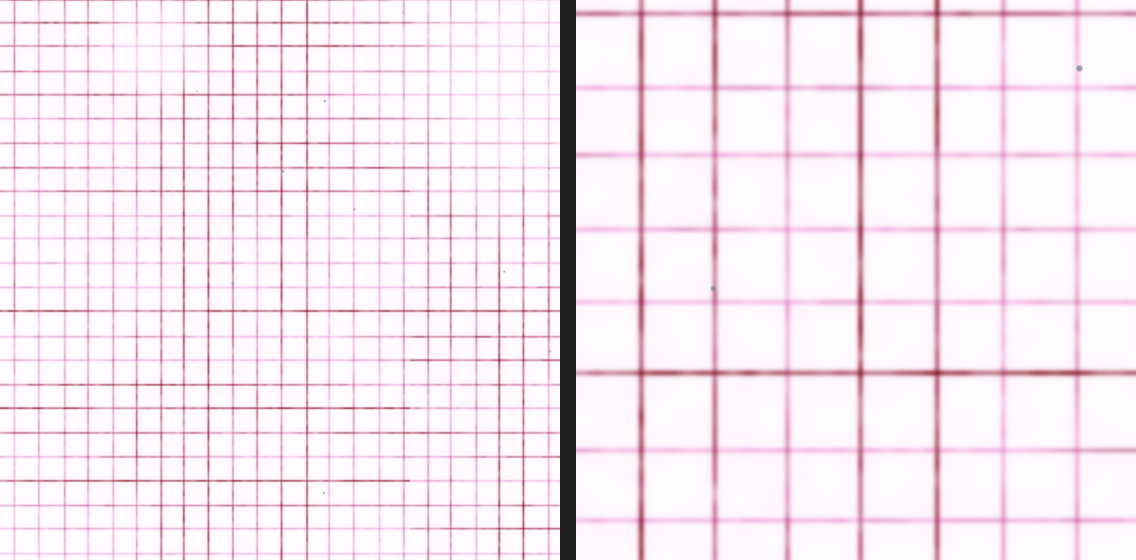
Left, the full canvas; right, a detail of the centre.
Write a Shadertoy shader that draws this pattern.

```glsl
#define COLUMNS 23.11
#define ROWS 23.24
#define COLUMN_PHASE 0.63
#define ROW_PHASE 0.30
#define LINE_SIGMA 0.0014
#define SEAM_X 0.733
#define JITTER 0.05
#define SPECK_GRID 15.0
#define PAPER vec3(1.0, 0.992, 1.0)
#define PINK_INK vec3(0.94, 0.66, 0.87)
#define BROWN_INK vec3(0.68, 0.36, 0.41)
#define SPECK_INK vec3(0.50, 0.54, 0.62)

float hash(vec2 p) {
    return fract(sin(dot(p, vec2(127.1, 311.7))) * 43758.5453);
}

float noise(vec2 p) {
    vec2 cell = floor(p), f = fract(p);
    f = f * f * (3.0 - 2.0 * f);
    float low = mix(hash(cell), hash(cell + vec2(1, 0)), f.x);
    float high = mix(hash(cell + vec2(0, 1)), hash(cell + vec2(1, 1)), f.x);
    return mix(low, high, f.y);
}

// Transmitted colour of one family of worn parallel lines
vec3 ruledLines(float across, float along, float count, float phase,
                float seed, float segment, float fade, float pixel) {
    float id = round(across * count - phase);
    float offset = (hash(vec2(id, seed)) - 0.5) * 2.0 * JITTER;
    float dist = abs(across * count - phase - id - offset) / count;

    // Tone drifts slowly along each line; grain breaks up the ink
    float tone = 0.6 * hash(vec2(id + 31.0 * segment, seed + 5.0))
               + 0.4 * noise(vec2(along * 4.0, id * 7.0 + seed));
    tone = smoothstep(0.22, 0.88, tone) * (1.0 - 0.85 * fade);
    float grain = noise(vec2(along * 110.0, id * 13.0 + seed));
    float blotch = noise(vec2(along * 35.0, id * 17.0 + seed));
    float strength = mix(0.62, 1.0, tone) * mix(0.65, 1.1, grain);
    strength *= 1.0 - 0.35 * fade;

    float sigma = max(LINE_SIGMA, 0.6 * pixel);
    float core = exp(-0.5 * dist * dist / (sigma * sigma)) * LINE_SIGMA / sigma;
    float halo = 0.10 * exp(-dist / 0.0045);
    float brown = clamp(tone + 0.5 * (blotch - 0.5), 0.0, 1.0);
    vec3 ink = mix(PINK_INK, BROWN_INK, brown);
    vec3 stained = mix(vec3(1.0), ink, clamp(core * strength, 0.0, 1.0));
    return stained * mix(vec3(1.0), PINK_INK, halo * strength);
}

// Sparse dust, at most one mark per cell
float specks(vec2 uv, float pixel) {
    vec2 cell = floor(uv * SPECK_GRID);
    vec2 center = 0.2 + 0.6 * vec2(hash(cell + 3.1), hash(cell + 8.7));
    float radius = mix(0.0008, 0.0024, hash(cell + 14.3));
    float dist = length(uv - (cell + center) / SPECK_GRID);
    float present = step(0.92, hash(cell + 21.9));
    return present * (1.0 - smoothstep(radius - pixel, radius + pixel, dist));
}

void mainImage(out vec4 fragColor, in vec2 fragCoord) {
    vec2 uv = fragCoord / iResolution.xy;
    float pixel = 1.0 / min(iResolution.x, iResolution.y);

    // Bleached areas near the top
    float fade = 1.0 - smoothstep(0.08, 0.36, distance(uv, vec2(0.96, 0.88)));
    fade = max(fade, 1.0 - smoothstep(0.02, 0.13, distance(uv, vec2(0.27, 0.91))));

    vec3 color = PAPER;
    color *= mix(vec3(1.0), vec3(1.0, 0.975, 0.995), noise(uv * 60.0) * noise(uv * 5.0));
    color *= ruledLines(uv.x, uv.y, COLUMNS, COLUMN_PHASE, 2.0, 0.0, fade, pixel);
    color *= ruledLines(uv.y, uv.x, ROWS, ROW_PHASE, 9.0, step(SEAM_X, uv.x), fade, pixel);
    color = mix(color, SPECK_INK, 0.8 * specks(uv, pixel));

    fragColor = vec4(color, 1.0);
}
```
